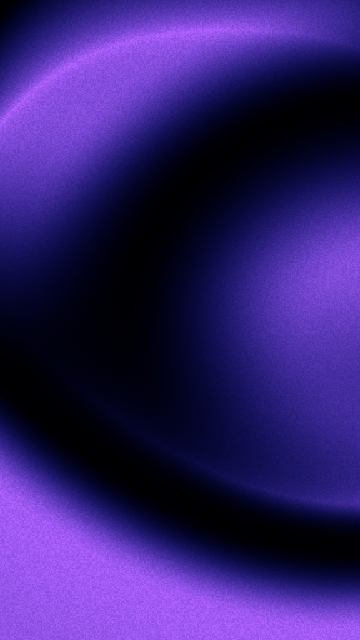
Write a WebGL 1 fragment shader that draws this background.

```glsl
precision highp float;
// Soft violet light folding around dark curved bands, with fine grain.
uniform vec2 u_resolution;

float hash(vec2 p) {
  vec3 q = fract(p.xyx * 0.1031);
  q += dot(q, q.yzx + 33.33);
  return fract((q.x + q.y) * q.z);
}

// Light outside the hollow, creased along an arch near the top.
float upperFold(vec2 p, float hollow) {
  float u = (p.x - 0.648) / 0.648;
  float u2 = u * u;
  float above = p.y - (1.695 - 0.139 * u2 - 0.125 * u2 * u2);
  float fade = clamp(1.0 - above / 0.3, 0.0, 1.0);
  float crease = 0.12 * exp(-abs(above) / 0.04);
  float reach = smoothstep(1.02, 1.5, hollow) * smoothstep(0.736, 1.477, p.y);
  return reach * (0.86 * fade + crease);
}

// Glow inside the hollow, with a crease just above the lower band.
float innerGlow(vec2 p, float hollow, float band) {
  float core = 0.88 * (1.0 - smoothstep(0.3, 1.02, hollow));
  core *= 0.7 + 0.3 * smoothstep(0.667, 1.083, p.y);
  float crease = 0.44 * p.x * exp(-abs(band - 0.13) / 0.09);
  return (core + crease) * smoothstep(0.015, 0.13, band);
}

// Broad light below the lower band.
float lowerFold(float depth) {
  return 0.96 * smoothstep(0.0, 0.23, depth) - 0.25 * max(depth - 0.28, 0.0);
}

void main() {
  vec2 uv = gl_FragCoord.xy / u_resolution;
  vec2 p = uv * vec2(1.0, 16.0 / 9.0);

  // Elliptic hollow and signed distance to the sweeping lower band
  float hollow = length((p - vec2(1.088, 0.852)) / vec2(0.729, 0.637));
  float side = 1.0 - p.x;
  float slope = 0.949 * side;
  float band = (p.y - 0.25 - 0.4745 * side * side) / sqrt(1.0 + slope * slope);

  float light = upperFold(p, hollow) * smoothstep(0.0, 0.1, band);
  light += innerGlow(p, hollow, band) + lowerFold(-band);

  // Grain, then violet tint that cools to blue in the shade
  float grain = hash(floor(uv * vec2(288.0, 512.0))) - 0.5;
  light = clamp(light * (1.0 + 0.09 * grain) + 0.008 * grain, 0.0, 1.05);
  vec3 color = vec3(0.69, 0.38, 0.99) * pow(vec3(light), vec3(2.1, 1.7, 1.05));
  gl_FragColor = vec4(color + vec3(0.0, 0.0, 0.01), 1.0);
}
```
